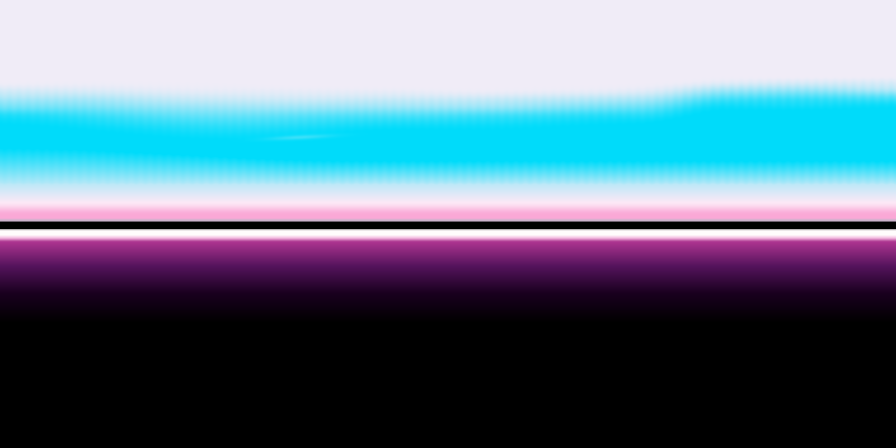
A WebGL 1 fragment shader for this background:

```glsl
precision highp float;
// Abstract horizon: a pale sky with a wavering cyan band that fades to pink,
// a thin black line, then a white glow sinking through magenta into black.
// Stacked vertical ramps; bells and stretched noise bend the cyan band.
uniform vec2 u_resolution;

float hash(vec2 p) {
  vec3 q = fract(p.xyx * 0.1031);
  q += dot(q, q.yzx + 33.33);
  return fract((q.x + q.y) * q.z);
}

float noise(vec2 p) {
  vec2 i = floor(p), f = fract(p);
  f = f * f * (3.0 - 2.0 * f);
  return mix(mix(hash(i), hash(i + vec2(1.0, 0.0)), f.x),
             mix(hash(i + vec2(0.0, 1.0)), hash(i + 1.0), f.x), f.y);
}

float bell(float x, float center, float width) {
  float t = (x - center) / width;
  return exp(-t * t);
}

// Linear 0..1 ramp between two depths
float ramp(float a, float b, float d) {
  return clamp((d - a) / (b - a), 0.0, 1.0);
}

// Sky, with depth d measured downward from the top
vec3 sky(float x, float d) {
  vec3 pale = vec3(0.94, 0.925, 0.967);
  vec3 cyan = vec3(0.0, 0.86, 0.98);

  // Wavering limits of the cyan band, with a fine comb along its edges
  float rise = smoothstep(0.71, 0.81, x);
  float wisp = noise(vec2(x * 9.0, d * 50.0)) - 0.5;
  float comb = 0.0012 * cos(x * 600.0);
  float hazeTop = 0.178 + 0.015 * bell(x, 0.5, 0.2) - 0.01 * rise + 0.008 * wisp;
  float coreTop = 0.279 + 0.034 * bell(x, 0.25, 0.15)
                + 0.01 * bell(x, 0.55, 0.15) - 0.032 * rise + 0.008 * wisp;
  float coreBottom = 0.332 + 0.028 * smoothstep(0.0, 0.4, x);

  float haze = ramp(hazeTop, coreTop, d + comb);
  vec3 color = mix(pale, cyan, pow(smoothstep(0.0, 1.0, haze), 1.2));

  // Slanted pale streak inside the band
  float streak = bell(d, 0.307 - 0.1 * (x - 0.33), 0.005) * bell(x, 0.335, 0.035);
  color = mix(color, vec3(0.5, 0.9, 0.97), 0.45 * streak);

  // Descent through pale blue and blush to pink
  color = mix(color, vec3(0.72, 0.91, 0.97), ramp(coreBottom, 0.412, d + comb));
  color = mix(color, vec3(0.99, 0.91, 0.965), ramp(0.408, 0.452, d));
  color = mix(color, vec3(0.98, 0.66, 0.84), smoothstep(0.45, 0.48, d));
  return mix(color, vec3(0.80, 0.70, 0.80), smoothstep(0.486, 0.492, d));
}

// White glow below the line, dimming through magenta and violet
vec3 ground(float d) {
  vec3 color = mix(vec3(0.75, 0.72, 0.74), vec3(1.0, 0.99, 0.99), ramp(0.511, 0.516, d));
  color = mix(color, vec3(0.95, 0.72, 0.87), smoothstep(0.523, 0.533, d));
  color = mix(color, vec3(0.67, 0.20, 0.56), smoothstep(0.530, 0.541, d));
  color = mix(color, vec3(0.33, 0.075, 0.36), ramp(0.541, 0.594, d));
  color = mix(color, vec3(0.10, 0.0, 0.12), ramp(0.594, 0.654, d));
  return mix(color, vec3(0.0), ramp(0.654, 0.72, d));
}

void main() {
  vec2 uv = gl_FragCoord.xy / u_resolution;
  float d = 1.0 - uv.y;
  float soft = 0.6 / u_resolution.y;

  // The black line separates sky and ground
  vec3 color = sky(uv.x, d) * (1.0 - smoothstep(0.4945 - soft, 0.4945 + soft, d));
  color += ground(d) * smoothstep(0.5115 - soft, 0.5115 + soft, d);
  gl_FragColor = vec4(color, 1.0);
}
```
